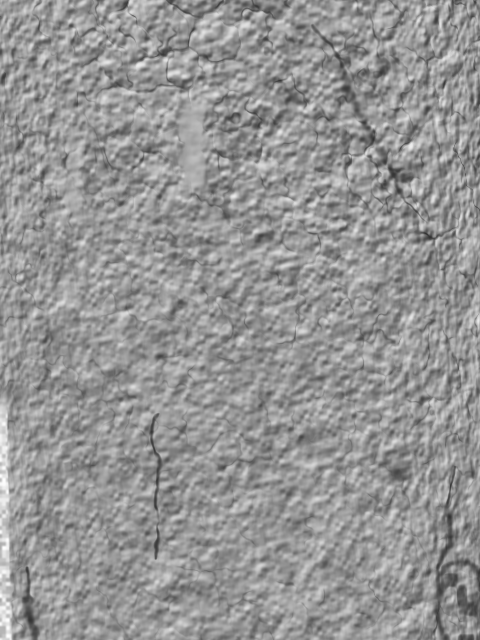
Reproduce this texture procedurally as a WebGL 2 fragment shader.

```glsl
#version 300 es
precision highp float;
// Grey tree bark: a grainy height field of domed scales, wrapped round a
// trunk and lit from above by comparing heights along the light direction.
// Broken cracks, a few long fissures, pale scars and a knot are laid on top.

uniform vec2 u_resolution;
out vec4 fragColor;

float hash(vec2 cell) {
    uvec2 k = uvec2(ivec2(cell)) * uvec2(1597u, 3571u);
    uint h = (k.x ^ (k.y << 7)) * 747796u + 28913u;
    h = (h ^ (h >> 13)) * 277803u;
    h = (h ^ (h >> 15)) * 62089u;
    return float((h ^ (h >> 14)) & 65535u) / 65535.0;
}

float noise(vec2 p) {
    vec2 i = floor(p), f = p - i;
    f = f * f * f * (f * (f * 6.0 - 15.0) + 10.0);
    float low = mix(hash(i), hash(i + vec2(1, 0)), f.x);
    float high = mix(hash(i + vec2(0, 1)), hash(i + vec2(1, 1)), f.x);
    return mix(low, high, f.y);
}

vec2 rotate(vec2 p, float a) {
    return vec2(cos(a) * p.x - sin(a) * p.y, sin(a) * p.x + cos(a) * p.y);
}

// Distances to the nearest and second nearest cell centres
vec2 scales(vec2 p) {
    vec2 base = floor(p), nearest = vec2(9.0);
    for (int y = -1; y <= 1; y++)
    for (int x = -1; x <= 1; x++) {
        vec2 cell = base + vec2(x, y);
        vec2 centre = cell + 0.1 + 0.8 * vec2(hash(cell + 71.0), hash(cell + 193.0));
        float d = length(p - centre);
        nearest = vec2(min(nearest.x, d), min(nearest.y, max(nearest.x, d)));
    }
    return nearest;
}

vec2 jitter(vec2 p, float frequency, float amount) {
    return amount * (vec2(noise(p * frequency + 40.0), noise(p * frequency + 90.0)) - 0.5);
}

vec2 warp(vec2 p) {
    return p + jitter(p, 17.0, 0.045) + jitter(p, 45.0, 0.025) + jitter(p, 95.0, 0.010);
}

float barkHeight(vec2 p, float scaleAmount, float side) {
    vec2 w = p + jitter(p, 40.0, 0.014);
    float h = 0.45 * noise(rotate(w, 0.3) * 13.0);
    h += 0.42 * noise(rotate(w, -0.4) * 28.0 + 31.0);
    h += 0.40 * noise(rotate(p, 0.5) * 58.0 + 57.0);
    h += 0.26 * noise(rotate(p, -0.2) * 98.0 + 83.0);
    h += 0.2 * side * noise(p * vec2(85.0, 35.0) + 11.0);
    float d = scales(warp(p) * vec2(15.0, 14.0)).x;
    return h - 0.6 * scaleAmount * d * d;
}

// Tapered line from a to b, wobbling sideways and breaking up
float fissure(vec2 p, vec2 a, vec2 b, float width) {
    p.x += 0.03 * (noise(p * vec2(6.0, 14.0)) - 0.5) + 0.010 * (noise(p * 60.0) - 0.5);
    vec2 ab = b - a;
    float t = clamp(dot(p - a, ab) / dot(ab, ab), 0.0, 1.0);
    float w = width * (0.2 + 0.8 * sin(3.14 * t)) * smoothstep(0.15, 0.8, noise(p * vec2(8.0, 20.0) + 3.0));
    return (1.0 - smoothstep(0.0, w + 0.003, length(p - a - ab * t))) * smoothstep(0.0, 0.0015, w);
}

// Soft upright patch with a ragged outline
float scar(vec2 p, vec2 centre, vec2 halfSize) {
    p.x += 0.02 * (noise(p * 35.0) - 0.5);
    vec2 d = abs(p - centre) / halfSize;
    return (1.0 - smoothstep(0.7, 1.15, d.x)) * (1.0 - smoothstep(0.7, 1.1, d.y));
}

void main() {
    vec2 p = gl_FragCoord.xy / u_resolution.x;
    float rise = gl_FragCoord.y / u_resolution.y;

    // Trunk curvature squeezes the bark towards both sides
    float across = (p.x - 0.47) * 1.5;
    vec2 q = vec2(asin(clamp(across, -0.95, 0.95)) / 1.5, p.y) + 3.0;
    float side = smoothstep(0.35, 0.85, abs(across));
    float rough = smoothstep(0.25, 0.9, rise + 0.35 * (p.x - 0.5));

    // Relief, lit from above and swinging sideways near the edges
    float scaleAmount = smoothstep(0.2, 0.7, noise(q * 6.0)) * mix(0.6, 1.3, rough);
    vec2 toLight = 0.006 * normalize(mix(vec2(-0.5, 1.0), vec2(-1.0, 0.7), side));
    float relief = barkHeight(q, scaleAmount, side) - barkHeight(q + toLight, scaleAmount, side);
    float smoothWood = scar(p, vec2(0.4, 1.03), vec2(0.024, 0.10));
    float paleWood = scar(p, vec2(0.155, 0.96), vec2(0.016, 0.12));
    relief *= mix(0.85, 1.12, rough) * (1.0 - 0.8 * smoothWood - 0.4 * paleWood);

    // Base tone with broad and small mottling
    float tone = 0.6 + relief;
    tone += 0.04 * (noise(q * 8.0 + 23.0) - 0.5) + 0.11 * (noise(q * 46.0 + 67.0) - 0.5);
    tone += 0.07 * smoothWood + 0.06 * paleWood;

    // Broken shadows between scales and slanting ridge cracks
    vec2 w = warp(q);
    vec2 d = scales(w * vec2(15.0, 14.0));
    float gap = (1.0 - smoothstep(0.0, 0.2, d.y - d.x)) * smoothstep(0.45, 0.75, noise(q * 24.0 + 9.0));
    float ridge = abs(noise(vec2(w.x + 0.45 * w.y, w.y) * vec2(10.0, 3.5) + 5.0) - 0.5);
    float slanted = (1.0 - smoothstep(0.0, 0.07, ridge)) * smoothstep(0.42, 0.7, noise(q * 14.0 + 37.0));
    float right = mix(0.3, 1.0, rough * smoothstep(0.4, 0.75, p.x));
    float shadow = 0.17 * mix(0.5, 1.0, rough) * gap + 0.2 * right * slanted;
    tone -= shadow * (1.0 - smoothWood);

    // Long upright fissures
    float dark = fissure(p, vec2(0.315, 0.17), vec2(0.32, 0.47), 0.010);
    dark = max(dark, fissure(p, vec2(0.067, -0.06), vec2(0.067, 0.15), 0.013));
    dark = max(dark, fissure(p, vec2(0.912, 0.0), vec2(0.94, 0.36), 0.013));
    dark = max(dark, 0.7 * fissure(p, vec2(0.88, 0.87), vec2(0.66, 1.28), 0.012));

    // Knot with a dark rim and pitted middle
    float knot = length((p - vec2(0.965, 0.06)) / vec2(0.05, 0.1)) + 0.5 * (noise(p * 28.0) - 0.5);
    float pits = smoothstep(0.5, 0.72, noise(p * vec2(52.0, 32.0))) * (1.0 - smoothstep(0.7, 1.0, knot));
    dark = max(dark, 0.8 * max(pits, 1.0 - smoothstep(0.0, 0.22, abs(knot - 1.0))));
    tone -= 0.38 * dark;

    // Soft shoulder keeps highlights and shadows within the grey range
    float offset = tone - 0.58;
    tone = 0.58 + offset / sqrt(1.0 + 4.0 * offset * offset);

    // Bright speckled ground beside the trunk
    float edge = 0.025 - 0.03 * rise + 0.006 * (noise(p * 30.0) - 0.5);
    float ground = (1.0 - smoothstep(edge - 0.003, edge + 0.003, p.x)) * (1.0 - smoothstep(0.34, 0.4, rise));
    tone = mix(tone, 1.0 - 0.4 * noise(p * 120.0) * (1.0 - rise), ground);

    fragColor = vec4(vec3(clamp(tone, 0.0, 1.0)), 1.0);
}
```
